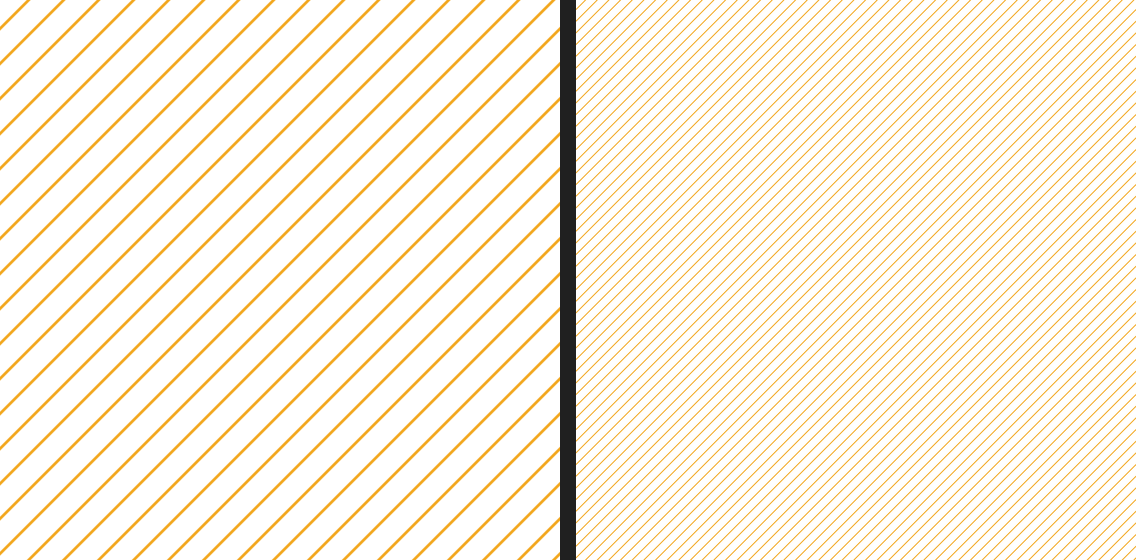
Left: one tile. Right: repeated 3 by 3.
A Shadertoy shader for this pattern:

```glsl
const float STRIPES = 16.0; // whole periods per side, so the canvas tiles

// Distance to the nearest stripe centre, in stripe periods
float stripeDistance(vec2 uv) {
    return abs(fract(STRIPES * (uv.x - uv.y) - 0.82 + 0.5) - 0.5);
}

void mainImage(out vec4 fragColor, in vec2 fragCoord) {
    vec2 uv = fragCoord / iResolution.xy;

    // Slightly soft edge, never narrower than the pixel grid allows
    float pixel = STRIPES * length(1.0 / iResolution.xy);
    float softness = max(0.031, 0.7 * pixel);
    float halfWidth = 0.056;
    float ink = 1.0 - smoothstep(halfWidth - softness, halfWidth + softness, stripeDistance(uv));

    vec3 paper = vec3(1.0);
    vec3 amber = vec3(0.95, 0.65, 0.11);
    fragColor = vec4(mix(paper, amber, ink), 1.0);
}
```
